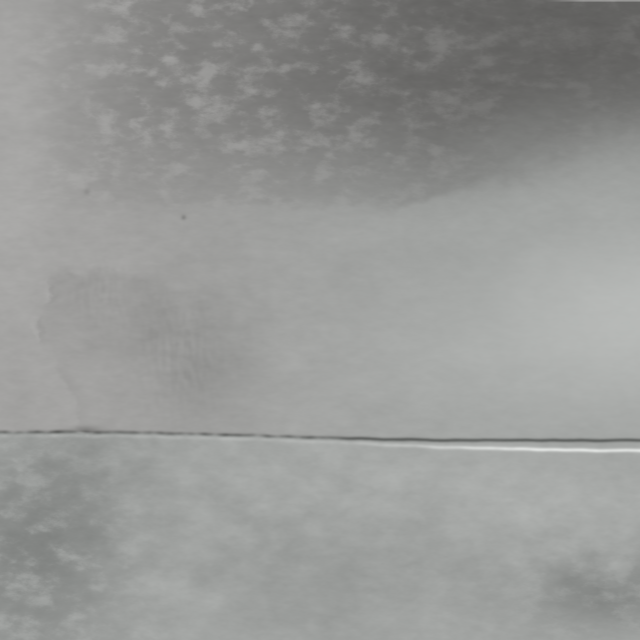
Give the GLSL for this texture, as a WebGL 1 fragment shader.

```glsl
precision highp float;
uniform vec2 u_resolution;

const float BASE_TONE = 0.632;
const float SEAM_LEFT = 0.325;
const float SEAM_DROP = 0.013;
const float STAIN_EDGE = 0.665;
const float FLAKE_GAIN = 0.085;
const float GRAIN_GAIN = 0.03;
const vec3 WARM_TINT = vec3(0.003, 0.001, -0.005);
const vec3 COOL_TINT = vec3(-0.005, 0.004, -0.004);

vec2 hashGradient(vec2 cell) {
  vec2 h = vec2(dot(cell, vec2(127.1, 311.7)), dot(cell, vec2(269.5, 183.3)));
  return fract(sin(h) * 43758.5) * 2.0 - 1.0;
}

float gradientNoise(vec2 p) {
  vec2 i = floor(p), f = fract(p);
  vec2 w = f * f * f * (f * (f * 6.0 - 15.0) + 10.0);
  float a = dot(hashGradient(i), f);
  float b = dot(hashGradient(i + vec2(1.0, 0.0)), f - vec2(1.0, 0.0));
  float c = dot(hashGradient(i + vec2(0.0, 1.0)), f - vec2(0.0, 1.0));
  float d = dot(hashGradient(i + 1.0), f - 1.0);
  return mix(mix(a, b, w.x), mix(c, d, w.x), w.y);
}

float fbm(vec2 p) {
  float sum = 0.0, amp = 0.6;
  for (int i = 0; i < 5; i++) {
    sum += amp * gradientNoise(p);
    p = mat2(1.8, 0.5, -0.5, 1.8) * p + 7.3;
    amp *= 0.55;
  }
  return sum;
}

// Soft elliptical spot: 1 at the centre, fading outwards
float spot(vec2 p, vec2 centre, vec2 radius) {
  vec2 d = (p - centre) / radius;
  return exp(-dot(d, d));
}

float band(float d, float width) {
  return exp(-d * d / (width * width));
}

void main() {
  vec2 p = gl_FragCoord.xy / u_resolution;
  float cloud = fbm(p * vec2(5.0, 7.0) + 3.0);
  float mottle = fbm(p * vec2(14.0, 21.0) + 11.0);
  float speck = fbm(p * vec2(27.0, 42.0) + 17.0);
  float grain = fbm(p * vec2(40.0, 95.0) + 29.0);
  vec2 q = p + 0.05 * vec2(cloud, mottle);

  float seam = SEAM_LEFT - SEAM_DROP * smoothstep(0.1, 0.75, p.x)
             + 0.002 * gradientNoise(vec2(p.x * 24.0, 4.0));
  float upper = smoothstep(-0.002, 0.002, p.y - seam);

  // Upper panel: light falling from the right, pale left margin
  float top = BASE_TONE - 0.012 * smoothstep(0.4, 0.75, p.y);
  top += 0.07 * spot(p, vec2(1.02, 0.54), vec2(0.22, 0.12));
  top += 0.04 * spot(p, vec2(0.92, 0.43), vec2(0.42, 0.14));
  top += 0.035 * spot(p, vec2(0.0, 0.74), vec2(0.09, 0.25));
  top -= 0.055 * spot(q, vec2(0.31, 0.44), vec2(0.09, 0.09));

  // Dark stain with a lower rim that dissolves and lifts to the right
  float right = smoothstep(0.65, 1.0, p.x);
  float rim = STAIN_EDGE + 0.055 * right;
  float soft = mix(0.035, 0.13, right);
  float stain = 0.28 * smoothstep(rim, rim + soft, p.y + 0.06 * mottle)
              + 0.72 * smoothstep(rim - 0.02, rim + 0.21, p.y + 0.08 * cloud + 0.03 * mottle);
  stain *= smoothstep(0.0, 0.26, q.x + 0.06 * cloud);
  top -= stain * (0.06 + 0.165 * smoothstep(0.1, 0.9, p.x));
  float flakes = smoothstep(-0.06, 0.3, 0.55 * mottle + 0.65 * speck + 0.15 * grain + 0.2 * cloud);
  float flakeFade = 1.0 - 0.65 * smoothstep(0.5, 0.85, p.x);
  top += FLAKE_GAIN * stain * (flakes - 0.3) * flakeFade;

  // Faint raised plaster patch, its edge broken by noise
  float ring = length((q - vec2(0.16, 0.5)) / vec2(0.1, 0.083)) - 1.0 + 0.25 * speck;
  top -= 0.024 * (1.0 - smoothstep(-0.3, 0.2, ring)) * smoothstep(0.4, 0.47, p.y);
  float leftArc = (1.0 - smoothstep(0.11, 0.18, p.x)) * smoothstep(0.42, 0.47, p.y);
  float broken = smoothstep(-0.15, 0.2, gradientNoise(p * 30.0));
  top += 0.022 * leftArc * broken * (band(ring - 0.05, 0.05) - band(ring + 0.05, 0.06));
  float crackX = 0.117 - 0.035 * smoothstep(0.35, 0.46, p.y) + 0.03 * mottle;
  float crackSpan = smoothstep(0.32, 0.34, p.y) * (1.0 - smoothstep(0.41, 0.47, p.y));
  float crackSide = smoothstep(-0.004, 0.006, p.x - crackX) * (1.0 - smoothstep(0.0, 0.035, p.x - crackX));
  top -= 0.022 * crackSpan * crackSide;
  top -= 0.12 * spot(p, vec2(0.135, 0.328), vec2(0.02, 0.006));

  // Trowel pocks beside the patch
  float pocks = gradientNoise(p * vec2(95.0, 60.0)) - gradientNoise(p * vec2(95.0, 60.0) + 0.35);
  top += 0.035 * pocks * (spot(p, vec2(0.28, 0.44), vec2(0.07, 0.08)) + spot(p, vec2(0.16, 0.54), vec2(0.05, 0.04)));

  // Small pits and the pale strip in the upper corner
  top -= 0.1 * spot(p, vec2(0.287, 0.66), vec2(0.004));
  top -= 0.05 * spot(p, vec2(0.136, 0.7), vec2(0.005));
  top += 0.2 * smoothstep(0.996, 0.999, p.y) * smoothstep(0.84, 0.92, p.x);

  // Lower panel: broad worn patches with flaked fringes
  float low = BASE_TONE + 0.012 + 0.02 * spot(p, vec2(0.8, 0.23), vec2(0.3, 0.08));
  float wornLeft = spot(q, vec2(0.05, 0.13), vec2(0.13, 0.16));
  float wornRight = spot(q, vec2(0.95, 0.07), vec2(0.13, 0.055));
  low -= 0.09 * wornLeft + 0.095 * wornRight;
  low -= 0.045 * spot(q, vec2(0.13, 0.27), vec2(0.08, 0.06));
  low -= 0.045 * spot(q, vec2(0.5, 0.1), vec2(0.2, 0.1));
  low += 0.07 * (wornLeft + 0.7 * wornRight) * (flakes - 0.4);
  low += (0.035 * mottle + 0.03 * speck) * (1.0 - 0.5 * p.x);

  float tone = mix(low, top, upper);
  float calm = 1.0 - 0.6 * spot(p, vec2(0.95, 0.5), vec2(0.4, 0.2));
  tone += calm * (0.035 * cloud + 0.035 * mottle + GRAIN_GAIN * grain);

  // Joint: sparse ragged shadow, pale lip opening to the right
  float ragged = 0.5 + 0.9 * gradientNoise(vec2(p.x * 18.0, 9.0)) + 0.6 * gradientNoise(vec2(p.x * 61.0, 5.0));
  float strength = mix(clamp(ragged, 0.1, 1.0), 0.9, smoothstep(0.48, 0.56, p.x));
  tone -= 0.28 * strength * band(p.y - seam - 0.001 * speck, 0.003);
  float lip = seam - 0.006 - 0.01 * smoothstep(0.4, 1.0, p.x);
  float lipGain = 0.05 * clamp(ragged + 0.3, 0.0, 1.0) + 0.19 * smoothstep(0.5, 0.9, p.x);
  tone += lipGain * band(p.y - lip, 0.0032);

  float cool = mix(1.0, smoothstep(0.1, 0.8, p.x) * (1.0 - stain), upper);
  gl_FragColor = vec4(clamp(vec3(tone) + mix(WARM_TINT, COOL_TINT, cool), 0.0, 1.0), 1.0);
}
```
